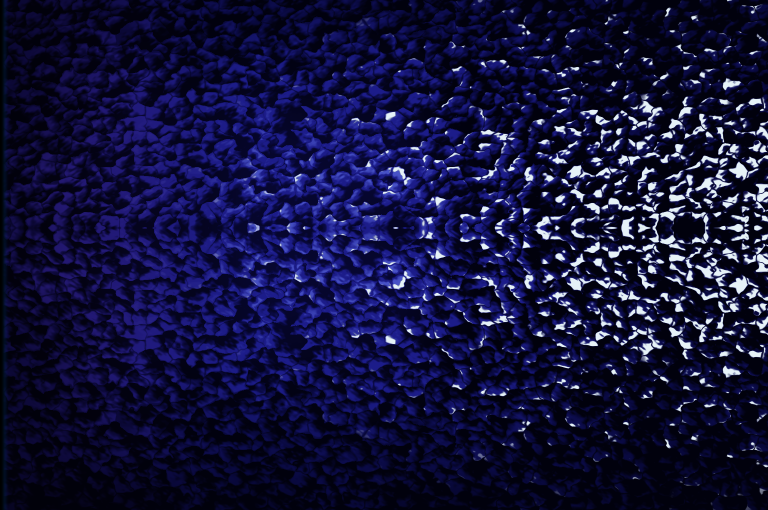
Write a WebGL 2 fragment shader that draws this texture.

```glsl
#version 300 es
precision highp float;
// Pebbled dark glass lit from behind, mirrored about a horizontal axis.
// Warped Voronoi cells act as domes; their slope toward the light picks the
// tone, while a blue glow and a white glow on the right set the exposure.

uniform vec2 u_resolution;
out vec4 fragColor;

const float AXIS_Y = 0.553;               // height of the mirror line
const vec2 CELL_DENSITY = vec2(35.0, 42.0); // domes per canvas height
const float WARP = 0.6;
const float LIGHT_ANGLE = 1.9;            // radians, in the upper half
const float LIGHT_SPREAD = 2.2;           // variation from dome to dome
const vec2 BLUE_CENTRE = vec2(0.42, 0.0);
const vec2 BLUE_RADIUS = vec2(0.42, 0.32);
const vec2 WHITE_CENTRE = vec2(0.98, 0.0);
const vec2 WHITE_RADIUS = vec2(0.41, 0.32);
const float BORDER = 0.006;
const int SAMPLES = 2;                    // supersampling per axis

const vec3 BLACK = vec3(0.004, 0.004, 0.05);
const vec3 NAVY = vec3(0.035, 0.035, 0.25);
const vec3 BLUE = vec3(0.11, 0.11, 0.54);
const vec3 PALE_BLUE = vec3(0.28, 0.32, 0.78);
const vec3 PURPLE_TINT = vec3(1.25, 0.85, 0.82);
const vec3 SILVER = vec3(0.36, 0.40, 0.58);
const vec3 WHITE = vec3(0.90, 0.95, 0.97);

float hash(vec2 p) {
    return fract(sin(dot(p, vec2(127.1, 311.7))) * 43758.5453);
}

vec2 hash2(vec2 p) {
    return vec2(hash(p), hash(p + 57.3));
}

float noise(vec2 p) {
    vec2 i = floor(p), f = fract(p);
    f = f * f * (3.0 - 2.0 * f);
    return mix(mix(hash(i), hash(i + vec2(1, 0)), f.x),
               mix(hash(i + vec2(0, 1)), hash(i + vec2(1, 1)), f.x), f.y);
}

// Elliptical falloff, 1 at the centre
float glow(vec2 p, vec2 centre, vec2 radius) {
    vec2 d = (p - centre) / radius;
    return exp(-dot(d, d));
}

// xy: vector to the nearest dome centre, z: distance gap to the next, w: id
vec4 domes(vec2 p) {
    vec2 base = floor(p), nearest = vec2(0.0);
    float first = 9.0, second = 9.0, id = 0.0;
    for (int y = -1; y <= 1; y++) {
        for (int x = -1; x <= 1; x++) {
            vec2 cell = base + vec2(x, y);
            vec2 d = cell + 0.05 + 0.9 * hash2(cell) - p;
            float dist = length(d);
            if (dist < first) {
                second = first;
                first = dist;
                nearest = d;
                id = hash(cell + 19.7);
            } else {
                second = min(second, dist);
            }
        }
    }
    return vec4(nearest, second - first, id);
}

vec3 glass(vec2 uv, float aspect) {
    vec2 m = vec2(uv.x, abs(uv.y - AXIS_Y));
    vec2 p = vec2(m.x * aspect, m.y) * CELL_DENSITY;

    // Organic dome outlines
    vec2 bend = vec2(noise(p * 1.1), noise(p * 1.1 + 31.0)) - 0.5;
    vec2 fine = vec2(noise(p * 3.1 + 7.0), noise(p * 3.1 + 71.0)) - 0.5;
    vec4 dome = domes(p + WARP * bend + 0.3 * fine);

    // Slope toward the light, with tilt per dome and fine streaks
    float turn = fract(dome.w * 17.0) - 0.5;
    float angle = LIGHT_ANGLE + LIGHT_SPREAD * turn;
    float streak = noise(vec2(p.x * 2.2 + p.y * 2.0, p.y * 5.0 - p.x * 4.0)) - 0.5;
    float slope = 1.7 * dot(dome.xy, -vec2(cos(angle), sin(angle)))
                + 0.7 * (dome.w - 0.5) + 0.7 * streak + 0.75 * fine.x;
    float crease = smoothstep(0.0, 0.25, dome.z);

    // Exposure of both glows
    float patchy = 0.8 + 0.4 * noise(p * 0.22);
    float white = glow(m, WHITE_CENTRE, WHITE_RADIUS);
    float blue = 0.25 + 0.74 * glow(m, BLUE_CENTRE, BLUE_RADIUS) + 0.22 * white;
    blue *= patchy * (0.8 + 0.2 * smoothstep(0.0, 0.2, m.x));
    blue *= 1.0 - 0.35 * smoothstep(0.42, 0.55, m.y);

    // Blue body of the glass
    float facing = smoothstep(-0.65, 0.9, slope) * mix(0.45, 1.0, crease);
    float gapLight = 0.24 * (1.0 - smoothstep(0.45, 0.8, m.x));
    float tone = blue * (gapLight + 1.2 * facing);
    vec3 color = mix(BLACK, NAVY, smoothstep(0.05, 0.36, tone));
    color = mix(color, BLUE, smoothstep(0.30, 0.80, tone));
    color = mix(color, PALE_BLUE, smoothstep(0.95, 1.5, tone));
    color *= mix(PURPLE_TINT, vec3(1.0), smoothstep(0.05, 0.35, m.x));

    // Bright facets, more of them near the white glow
    float threshold = mix(1.05, 0.1, smoothstep(0.0, 0.95, white));
    float facet = smoothstep(threshold, threshold + 0.28, slope);
    facet *= smoothstep(0.02, 0.16, dome.z) * smoothstep(0.01, 0.14, white);
    vec3 shine = mix(SILVER, WHITE, smoothstep(0.1, 0.4, slope - threshold + 0.15 * white));
    color = mix(color, shine, facet);

    // Dark rim with a faint teal line along the left side
    color *= smoothstep(BORDER * 0.5, BORDER * 1.6, uv.x);
    color += vec3(0.0, 0.05, 0.11) * exp(-pow((uv.x - BORDER) / 0.003, 2.0));
    return color;
}

void main() {
    float aspect = u_resolution.x / u_resolution.y;
    vec3 sum = vec3(0.0);
    for (int i = 0; i < SAMPLES * SAMPLES; i++) {
        vec2 shift = (vec2(i % SAMPLES, i / SAMPLES) + 0.5) / float(SAMPLES) - 0.5;
        sum += glass((gl_FragCoord.xy + shift) / u_resolution, aspect);
    }
    fragColor = vec4(sum / float(SAMPLES * SAMPLES), 1.0);
}
```
